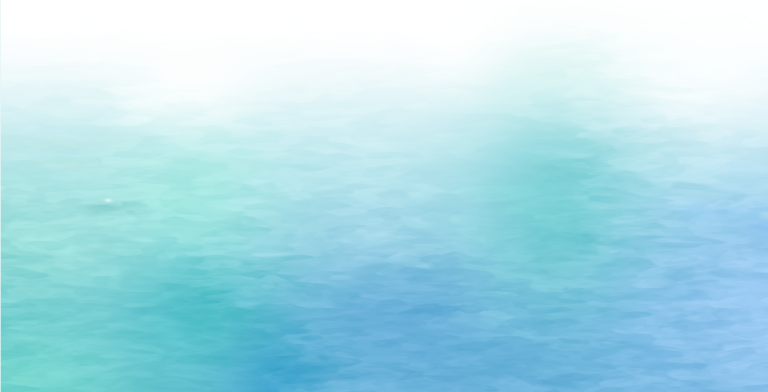
Give the GLSL for this background, as a WebGL 2 fragment shader.

```glsl
#version 300 es
precision highp float;
// Watercolour wash: white mist fading down into mint, teal and blue water with fine horizontal strokes.

uniform vec2 u_resolution;
out vec4 fragColor;

vec3 hash3(vec2 cell) {
    vec3 q = fract(cell.xyx * vec3(0.1031, 0.1030, 0.0973));
    q += dot(q, q.yxz + 33.33);
    return fract((q.xxy + q.yzz) * q.zyx);
}

// Soft-edged cellular patches: each cell carries one tone in -1..1.
float patches(vec2 p) {
    vec2 cell = floor(p), f = fract(p);
    float sum = 0.0, total = 0.0;
    for (int y = -1; y <= 1; y++) {
        for (int x = -1; x <= 1; x++) {
            vec2 offset = vec2(x, y);
            vec3 h = hash3(cell + offset);
            vec2 d = offset + h.xy - f;
            float weight = exp(-12.0 * dot(d, d));
            sum += weight * h.z;
            total += weight;
        }
    }
    return 2.0 * sum / total - 1.0;
}

// Tints the wash with a soft elliptical stain.
void stain(inout vec3 wash, vec2 p, vec2 center, vec2 radius, vec3 tint, float strength) {
    vec2 d = (p - center) / radius;
    wash = mix(wash, tint, strength * exp(-dot(d, d)));
}

void main() {
    vec2 uv = gl_FragCoord.xy / u_resolution;

    // Ragged brush strokes, wide and flat, at three scales
    vec2 bent = uv + vec2(0.008, 0.004) * sin(uv.yx * vec2(47.0, 21.0) + 2.0 * sin(uv * 17.0));
    float broad = patches(bent * vec2(13.0, 30.0));
    float middle = patches(bent * vec2(30.0, 66.0) + 0.25 * broad + 19.0);
    float fine = patches(bent * vec2(68.0, 130.0) + 0.35 * middle + 57.0);
    float strokes = 0.40 * broad + 0.38 * middle + 0.22 * fine;
    vec2 p = uv + vec2(0.022, 0.012) * vec2(strokes, middle);

    // Vertical fade from mist to water
    float depth = 1.0 - p.y;
    vec3 wash = mix(vec3(1.0), vec3(0.72, 0.90, 0.93), smoothstep(0.05, 0.52, depth));
    wash = mix(wash, vec3(0.42, 0.70, 0.86), smoothstep(0.40, 0.90, depth));

    // Mint and teal on the left
    stain(wash, p, vec2(0.03, 0.38), vec2(0.24, 0.22), vec3(0.66, 0.90, 0.87), 0.80);
    stain(wash, p, vec2(0.02, 0.00), vec2(0.26, 0.32), vec3(0.45, 0.84, 0.80), 0.95);
    stain(wash, p, vec2(0.25, 0.48), vec2(0.10, 0.20), vec3(0.66, 0.93, 0.89), 0.75);
    stain(wash, p, vec2(0.26, 0.19), vec2(0.10, 0.17), vec3(0.30, 0.75, 0.78), 0.85);
    stain(wash, p, vec2(0.36, 0.00), vec2(0.06, 0.15), vec3(0.21, 0.63, 0.80), 0.75);

    // Blue pool in the middle, teal column on the right
    stain(wash, p, vec2(0.53, 0.20), vec2(0.09, 0.09), vec3(0.37, 0.66, 0.84), 0.65);
    stain(wash, p, vec2(0.73, 0.45), vec2(0.11, 0.26), vec3(0.42, 0.80, 0.81), 0.85);
    stain(wash, p, vec2(0.73, 0.80), vec2(0.10, 0.10), vec3(0.83, 0.96, 0.94), 0.50);

    // Periwinkle at the right edge
    stain(wash, p, vec2(1.02, 0.20), vec2(0.20, 0.33), vec3(0.60, 0.79, 0.95), 0.95);
    stain(wash, p, vec2(0.93, 0.46), vec2(0.06, 0.025), vec3(0.56, 0.79, 0.94), 0.55);
    stain(wash, p, vec2(1.00, 0.42), vec2(0.04, 0.025), vec3(0.53, 0.75, 0.94), 0.60);

    // Mist reaching down
    stain(wash, p, vec2(0.25, 0.80), vec2(0.10, 0.13), vec3(1.0), 0.85);
    stain(wash, p, vec2(0.59, 0.90), vec2(0.06, 0.10), vec3(1.0), 0.75);
    stain(wash, p, vec2(0.92, 0.84), vec2(0.13, 0.18), vec3(0.99, 1.0, 1.0), 0.75);

    // Small dark strokes on the pale left water
    stain(wash, p, vec2(0.14, 0.47), vec2(0.032, 0.016), vec3(0.47, 0.78, 0.77), 0.65);
    stain(wash, p, vec2(0.07, 0.635), vec2(0.08, 0.014), vec3(0.76, 0.90, 0.88), 0.40);
    stain(wash, p, vec2(0.09, 0.575), vec2(0.06, 0.012), vec3(0.72, 0.89, 0.87), 0.40);
    stain(wash, uv, vec2(0.141, 0.489), vec2(0.005, 0.005), vec3(0.92, 0.98, 0.97), 0.70);

    // Stroke tone strengthens with depth; a thin pale margin sits on the left
    float ink = smoothstep(0.12, 0.75, 1.0 - uv.y);
    wash += strokes * ink * vec3(0.075, 0.045, 0.035);
    wash = mix(vec3(0.90, 0.96, 0.96), wash, smoothstep(0.0, 0.002, uv.x));

    fragColor = vec4(clamp(wash, 0.0, 1.0), 1.0);
}
```
